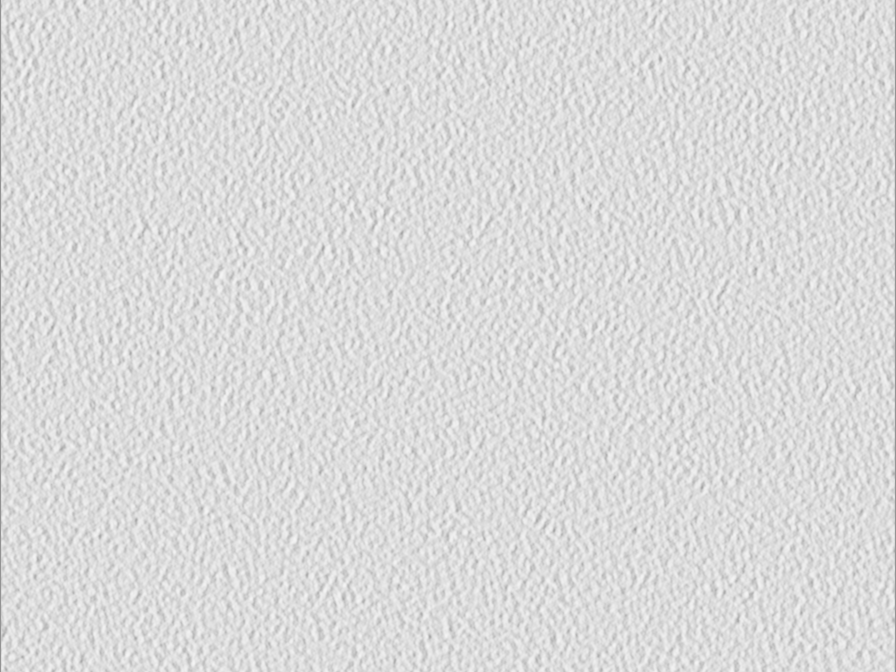
Reproduce this texture procedurally as a Shadertoy shader.

```glsl
// Fine white plaster: a small-grained bumpy wall lit from the left.
// Rotated layers of gradient noise form a height field; its slope along the
// light direction gives the relief shading. Thin grey lines close the sides.

const vec3  PLASTER_COLOR  = vec3(0.863);
const vec3  EDGE_COLOR     = vec3(0.58);
const vec2  LIGHT_DIR      = vec2(-1.0, 0.05);    // towards the light
const float GRAINS         = 100.0;               // grain cells per canvas height
const float SLOPE_STEP     = 0.14;                // slope sampling, in cells
const float RELIEF         = 0.080;               // strength of light and shade
const float SHADOW_BIAS    = 0.016;               // deepens shade, softens light
const float EDGE_WIDTH     = 0.0017;              // in canvas heights
const vec3  LAYER_WEIGHTS  = vec3(0.2, 1.0, 0.2); // swells, grain, grit
const float LAYER_SCALE    = 2.05;
const mat2  LAYER_ROTATION = mat2(0.8, 0.6, -0.6, 0.8);

// Random vector with components from -1 to 1
vec2 hashVector(vec2 cell) {
    vec3 v = fract(cell.xyx * vec3(0.1031, 0.1030, 0.0973));
    v += dot(v, v.yzx + 33.33);
    return 2.0 * fract((v.xx + v.yz) * v.zy) - 1.0;
}

float cornerHeight(vec2 cell, vec2 corner, vec2 f) {
    return dot(hashVector(cell + corner), f - corner);
}

float gradientNoise(vec2 p) {
    vec2 cell = floor(p);
    vec2 f = p - cell;
    vec2 w = f * f * f * (f * (f * 6.0 - 15.0) + 10.0);
    float low  = mix(cornerHeight(cell, vec2(0.0, 0.0), f),
                     cornerHeight(cell, vec2(1.0, 0.0), f), w.x);
    float high = mix(cornerHeight(cell, vec2(0.0, 1.0), f),
                     cornerHeight(cell, vec2(1.0, 1.0), f), w.x);
    return mix(low, high, w.y);
}

// Coarse swells first, then the main grain, then fine grit
float plasterHeight(vec2 p) {
    float height = 0.0;
    p = LAYER_ROTATION * p / LAYER_SCALE;
    for (int i = 0; i < 3; i++) {
        height += LAYER_WEIGHTS[i] * gradientNoise(p + 37.3 * float(i + 1));
        p = LAYER_ROTATION * p * LAYER_SCALE;
    }
    return height;
}

void mainImage(out vec4 fragColor, in vec2 fragCoord) {
    vec2 p = fragCoord / iResolution.y;
    float aspect = iResolution.x / iResolution.y;
    float pixel = 1.0 / iResolution.y;

    // Relief: surfaces falling towards the light are bright
    vec2 grain = p * GRAINS;
    vec2 offset = LIGHT_DIR * SLOPE_STEP;
    float slope = (plasterHeight(grain - offset) - plasterHeight(grain + offset))
                / (2.0 * SLOPE_STEP);
    vec3 color = PLASTER_COLOR + RELIEF * slope - SHADOW_BIAS * slope * slope;

    // Side lines
    float sideDistance = min(p.x, aspect - p.x);
    float edge = clamp((EDGE_WIDTH - sideDistance) / pixel + 0.5, 0.0, 1.0);
    color = mix(color, EDGE_COLOR, edge);

    fragColor = vec4(clamp(color, 0.0, 1.0), 1.0);
}
```
